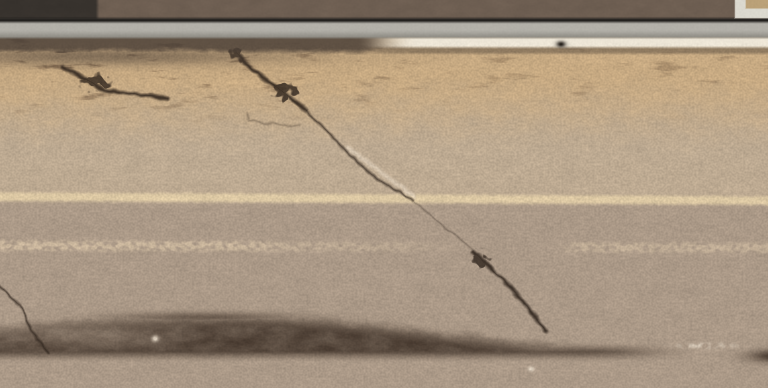
This texture is drawn by a Shadertoy shader. Its source:

```glsl
float hash(vec2 p) {
  vec3 q = fract(p.xyx * 0.1031);
  q += dot(q, q.yzx + 33.33);
  return fract((q.x + q.y) * q.z);
}

float corner(vec2 cell, vec2 offset) {
  float a = 6.2832 * hash(cell);
  return dot(vec2(cos(a), sin(a)), offset);
}

float noise(vec2 p) {
  vec2 i = floor(p), f = fract(p), e = vec2(0, 1);
  vec2 s = f * f * (3.0 - 2.0 * f);
  return mix(mix(corner(i, f), corner(i + e.yx, f - e.yx), s.x),
             mix(corner(i + e.xy, f - e.xy), corner(i + 1.0, f - 1.0), s.x), s.y);
}

float fbm(vec2 p) {
  float sum = 0.0, amp = 0.6;
  for (int i = 0; i < 4; i++) {
    sum += amp * noise(p);
    p = mat2(1.6, 1.2, -1.2, 1.6) * p + 7.3;
    amp *= 0.55;
  }
  return sum;
}

float segment(vec2 p, vec2 a, vec2 b) {
  vec2 ab = b - a;
  return length(p - a - ab * clamp(dot(p - a, ab) / dot(ab, ab), 0.0, 1.0));
}

float path(vec2 p, vec2 a, vec2 b, vec2 c, vec2 d) {
  return min(segment(p, a, b), min(segment(p, b, c), segment(p, c, d)));
}

float stroke(float dist, float halfWidth, float soft) {
  return 1.0 - smoothstep(halfWidth - soft, halfWidth + soft, dist);
}

float blob(vec2 p, float x, float y, float rx, float ry) {
  vec2 q = (p - vec2(x, y)) / vec2(rx, ry);
  return exp(-dot(q, q));
}

vec3 road(vec2 p, float wear) {
  vec3 col = mix(vec3(0.67, 0.6, 0.53), vec3(0.74, 0.665, 0.57), smoothstep(0.46, 0.51, p.y));
  col = mix(col, vec3(0.78, 0.665, 0.51), smoothstep(0.6, 0.82, p.y + 0.05 * wear));
  // Streaks of dirt near the kerb
  float dirt = smoothstep(0.12, 0.42, fbm(p * vec2(9, 38))) * smoothstep(0.66, 0.8, p.y);
  return mix(col, vec3(0.4, 0.31, 0.23), dirt * mix(0.65, 0.3, smoothstep(0.3, 1.2, p.x)));
}

vec3 laneLines(vec3 col, vec2 p, float wear, float px) {
  float solid = stroke(abs(p.y - 0.493 + 0.005 * p.x), 0.011 + 0.003 * wear, 0.004 + px);
  col = mix(col, vec3(0.88, 0.8, 0.65), solid * 0.9);
  float fade = mix(0.8, 0.4, smoothstep(0.55, 0.85, p.x)) * (1.0 - smoothstep(0.95, 1.25, p.x));
  fade += 0.55 * smoothstep(1.42, 1.5, p.x);
  float worn = stroke(abs(p.y - 0.367 + 0.003 * p.x), 0.011 + 0.006 * wear, 0.005 + px);
  return mix(col, vec3(0.83, 0.75, 0.64), worn * fade * smoothstep(-0.5, 0.2, wear));
}

vec3 stain(vec3 col, vec2 p, float wear) {
  float base = 0.084 + 0.008 * wear, end = 1.0 - smoothstep(1.5, 1.82, p.x);
  float top = mix(0.192, 0.087, smoothstep(0.6, 1.8, p.x)) - 0.035 * exp(-p.x * 5.0);
  float body = smoothstep(base - 0.012, base + 0.012, p.y) * end;
  body *= 1.0 - smoothstep(top - 0.035, top + 0.014, p.y + 0.018 * wear);
  body *= 0.72 - 0.35 * blob(p, 0.22, 0.135, 0.22, 0.03) + 0.35 * wear;
  float foot = stroke(abs(p.y - 0.093), 0.01, 0.018) * end * 0.72;
  float rim = 0.55 * blob(p, 0.53, 0.182, 0.24, 0.013);
  float side = 0.85 * blob(p, 2.0, 0.082, 0.07, 0.016);
  float amount = max(max(body, foot), max(rim, side));
  return mix(col, vec3(0.21, 0.16, 0.125), clamp(amount, 0.0, 0.9));
}

vec3 cracks(vec3 col, vec2 p, float wear, float px) {
  vec2 q = p + 0.006 * vec2(noise(p * 45.0), noise(p * 45.0 + 19.0));
  vec2 bend = vec2(0.788, 0.716), tip = vec2(1.065, 0.483);
  float upper = path(q, vec2(0.607, 0.866), vec2(0.646, 0.824), vec2(0.749, 0.749), bend);
  float middle = path(q, bend, vec2(0.891, 0.612), vec2(0.969, 0.54), tip);
  float lower = path(q, vec2(1.22, 0.35), vec2(1.25, 0.325), vec2(1.33, 0.245), vec2(1.408, 0.147));
  float left = path(q, vec2(0.16, 0.829), vec2(0.233, 0.788), vec2(0.271, 0.767), vec2(0.43, 0.747));
  float low = path(q, vec2(-0.01, 0.27), vec2(0.052, 0.212), vec2(0.08, 0.15), vec2(0.125, 0.09));
  float hook = path(q, vec2(0.636, 0.71), vec2(0.642, 0.69), vec2(0.69, 0.682), vec2(0.77, 0.676));
  // Pale filler beside the middle crack
  float filler = segment(q, vec2(0.896, 0.619), vec2(1.066, 0.494));
  col = mix(col, vec3(0.87, 0.81, 0.73), stroke(filler, 0.005, 0.004 + px) * 0.75);
  float wide = stroke(min(upper, min(lower, left)), 0.005 + 0.005 * wear, 0.003 + px);
  float thin = stroke(min(middle, low), 0.0028, 0.002 + px);
  float faint = stroke(min(hook, segment(q, tip, vec2(1.22, 0.354))), 0.002, 0.002 + px);
  // Crumbled patches
  float loose = blob(p, 0.25, 0.79, 0.04, 0.023) + blob(p, 0.735, 0.765, 0.035, 0.025);
  loose += blob(p, 1.235, 0.33, 0.023, 0.022) + blob(p, 0.612, 0.86, 0.018, 0.02);
  loose = smoothstep(0.4, 0.75, loose + 0.9 * noise(p * 65.0)) * smoothstep(0.05, 0.2, loose);
  float dark = max(max(wide * 0.87, thin * 0.75), max(faint * 0.35, loose * 0.8));
  return mix(col, vec3(0.18, 0.14, 0.11), dark);
}

vec3 kerbAndWall(vec3 col, vec2 p, float wear, float px) {
  float lit = smoothstep(0.92, 1.08, p.x);
  float shade = smoothstep(0.852, 0.878, p.y - 0.012 * wear) * (1.0 - lit);
  shade = max(shade, 0.65 * blob(p, 0.25, 0.855, 0.5, 0.025));
  col = mix(col, vec3(0.3, 0.255, 0.22), shade * 0.85);
  col = mix(col, vec3(0.42, 0.36, 0.29), stroke(abs(p.y - 0.872), 0.01, 0.005) * lit * 0.6);
  col = mix(col, vec3(0.93, 0.9, 0.84), stroke(abs(p.y - 0.891), 0.013, 0.003 + px) * lit);
  col = mix(col, vec3(0.15, 0.13, 0.11), blob(p, 1.446, 0.886, 0.012, 0.008));
  vec3 slab = mix(vec3(0.55, 0.54, 0.51), vec3(0.7, 0.69, 0.66), smoothstep(0.9, 0.925, p.y));
  col = mix(col, slab, smoothstep(0.9 - px, 0.904 + px, p.y));
  vec3 wall = mix(vec3(0.22, 0.2, 0.18), vec3(0.43, 0.37, 0.32), smoothstep(0.245, 0.255 + px, p.x));
  col = mix(col, wall * (1.0 + 0.08 * wear), smoothstep(0.948 - px, 0.952 + px, p.y));
  col = mix(col, vec3(0.11, 0.1, 0.09), stroke(abs(p.y - 0.948), 0.005, 0.003 + px));
  // Framed panel
  col = mix(col, vec3(0.86, 0.85, 0.81), smoothstep(-px, px, min(p.x - 1.894, p.y - 0.953)));
  return mix(col, vec3(0.73, 0.63, 0.47), smoothstep(-px, px, min(p.x - 1.922, p.y - 0.978)));
}

void mainImage(out vec4 fragColor, in vec2 fragCoord) {
  float px = 1.0 / iResolution.y;
  vec2 p = fragCoord * px;
  float wear = fbm(p * vec2(16, 30));
  vec3 col = laneLines(road(p, wear), p, noise(p * vec2(70, 90)), px);
  col = cracks(stain(col, p, wear), p, wear, px);
  // Pale chips
  float chips = blob(p, 0.4, 0.127, 0.009, 0.008) + blob(p, 1.369, 0.049, 0.008, 0.006);
  chips += blob(p, 1.82, 0.109, 0.065, 0.007) * smoothstep(-0.3, 0.3, noise(p * 60.0));
  col = kerbAndWall(mix(col, vec3(0.88, 0.83, 0.76), min(chips, 0.9)), p, wear, px);
  // Asphalt grain
  float grain = noise(p * 190.0) + 0.6 * noise(p * vec2(75, 110)) + 0.6 * wear;
  col *= 1.0 + mix(0.09, 0.02, smoothstep(0.86, 0.9, p.y)) * grain;
  fragColor = vec4(clamp(col, 0.0, 1.0), 1.0);
}
```
